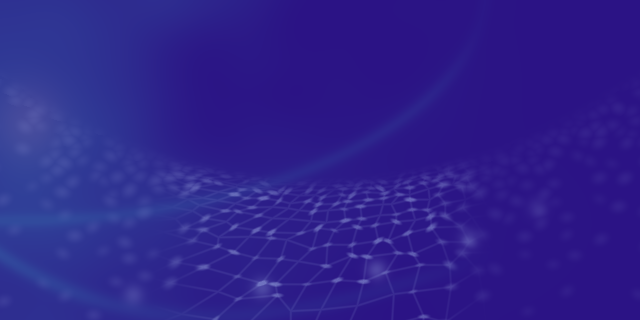
Write a Shadertoy shader that draws this background.

```glsl
// A violet-blue backdrop with hazy light on the left and two soft sweeping arcs.
// A jittered grid on a curved perspective sheet gives thin links and flat dots,
// sharp in the middle and defocused toward both sides.

vec2 hash2(vec2 p) {
    vec3 q = fract(vec3(p.xyx) * vec3(0.1031, 0.1030, 0.0973));
    q += dot(q, q.yzx + 33.33);
    return fract((q.xx + q.yz) * q.zy);
}

float gradientNoise(vec2 p) {
    vec2 i = floor(p), f = fract(p);
    vec2 w = f * f * f * (f * (f * 6.0 - 15.0) + 10.0);
    float a = dot(hash2(i) * 2.0 - 1.0, f);
    float b = dot(hash2(i + vec2(1, 0)) * 2.0 - 1.0, f - vec2(1, 0));
    float c = dot(hash2(i + vec2(0, 1)) * 2.0 - 1.0, f - vec2(0, 1));
    float d = dot(hash2(i + 1.0) * 2.0 - 1.0, f - 1.0);
    return mix(mix(a, b, w.x), mix(c, d, w.x), w.y);
}

float glow(vec2 p, vec2 center, vec2 radius) {
    vec2 q = (p - center) / radius;
    return exp(-dot(q, q));
}

float segmentDistance(vec2 p, vec2 a, vec2 b) {
    vec2 ab = b - a;
    return length(p - a - ab * clamp(dot(p - a, ab) / dot(ab, ab), 0.0, 1.0));
}

// The sheet rises toward both sides; depth is measured down from its rim.
float rimHeight(float x) {
    return 0.49 + 0.35 * (x - 1.0) * (x - 1.0);
}

vec2 toSheet(vec2 p) {
    float depth = max(rimHeight(p.x) - p.y, 0.03);
    float row = 5.5 * log(depth);
    return vec2(7.0 * (p.x - 1.0) / (depth + 0.2) + 0.4 * row, row);
}

vec2 sheetNode(vec2 cell) {
    vec2 s = cell + 0.5 + 0.6 * (hash2(cell + 71.0) - 0.5);
    float depth = exp(s.y / 5.5);
    float x = 1.0 + (s.x - 0.4 * s.y) * (depth + 0.2) / 7.0;
    return vec2(x, rimHeight(x) - depth);
}

// Returns link coverage in x and dot coverage in y.
vec2 mesh(vec2 p, float defocus, float pixel) {
    vec2 home = floor(toSheet(p)), cover = vec2(0);
    vec2 size = mix(vec2(0.014, 0.0055), vec2(0.013, 0.010), defocus);
    float soft = pixel + 0.016 * defocus;
    for (int j = -1; j <= 1; j++)
    for (int i = -1; i <= 1; i++) {
        vec2 cell = home + vec2(i, j), node = sheetNode(cell);
        vec2 rnd = hash2(cell + 19.0);
        float link = min(segmentDistance(p, node, sheetNode(cell + vec2(1, 0))),
                         segmentDistance(p, node, sheetNode(cell + vec2(0, 1))));
        cover.x = max(cover.x, 1.0 - smoothstep(0.0, 0.0015 + pixel, link));

        float angle = (rnd.x - 0.55) * 1.7;
        vec2 r = mat2(cos(angle), -sin(angle), sin(angle), cos(angle)) * (p - node);
        float scale = 0.6 + 0.45 * rnd.y;
        float d = (length(r / (size * scale)) - 1.0) * size.y * scale;
        float dot_ = 1.0 - smoothstep(-soft * 0.5, soft, d);
        cover.y = max(cover.y, dot_ * step(0.25, rnd.x) * (0.5 + 0.5 * rnd.y));
    }
    return cover;
}

void mainImage(out vec4 fragColor, in vec2 fragCoord) {
    vec2 p = fragCoord / iResolution.y;
    p.x *= 2.0 * iResolution.y / iResolution.x;
    float pixel = 1.5 / iResolution.y;

    // Hazy light, strongest at the left edge
    float haze = 0.50 * (1.0 - smoothstep(0.0, 1.15, p.x));
    haze += 0.45 * glow(p, vec2(0.10, 0.58), vec2(0.30, 0.36));
    haze += 0.22 * glow(p, vec2(0.58, 1.0), vec2(0.22, 0.13));
    haze += 0.12 * glow(p, vec2(0.85, 0.30), vec2(0.6, 0.25));
    haze -= 0.18 * glow(p, vec2(0.62, 0.70), vec2(0.22, 0.22));
    haze += 0.16 * gradientNoise(p * vec2(3.5, 4.0) + 5.0)
          * (1.0 - smoothstep(0.7, 1.7, p.x));

    // Large elliptical arc
    vec2 radii = vec2(1.47, 0.74), e = (p - vec2(0.05, 1.05)) / radii;
    float arc = (length(e) - 1.0) * length(e) / max(length(e / radii), 0.01);
    float arcFade = 1.0 - 0.75 * smoothstep(0.6, 0.95, p.y);
    haze += arcFade * (0.24 * exp(-pow(arc / 0.022, 2.0)) + 0.13 * exp(-abs(arc) / 0.07));

    // Shallow arc along the bottom
    float t = p.x - 0.66;
    float low = p.y - (0.01 + 0.36 * t * t - 0.13 * t * t * t);
    float lowFade = mix(0.40, 0.22, smoothstep(0.0, 0.6, p.x))
                  * (1.0 - smoothstep(1.2, 1.6, p.x));
    haze += lowFade * exp(-pow(low / 0.028, 2.0));

    vec3 color = mix(vec3(0.168, 0.075, 0.520), vec3(0.190, 0.270, 0.605), clamp(haze, 0.0, 1.1));
    color += vec3(0.09, 0.03, 0.01) * glow(p, vec2(0.09, 0.62), vec2(0.11, 0.12));

    // Linked dots on the sheet
    float defocus = smoothstep(0.30, 0.55, abs(p.x - 1.0));
    float depthFade = smoothstep(0.04, 0.13, rimHeight(p.x) - p.y);
    float sideFade = mix(1.0, p.x < 1.0 ? 0.38 : 0.22, defocus);
    vec2 cover = mesh(p, defocus, pixel) * depthFade;
    float light = 0.17 * cover.x * (1.0 - defocus) + 0.55 * cover.y * sideFade;

    // Defocused sparkles
    vec3 sparkles[5] = vec3[5](vec3(0.82, 0.10, 0.40), vec3(1.177, 0.156, 0.42),
        vec3(0.417, 0.078, 0.30), vec3(1.466, 0.253, 0.30), vec3(1.68, 0.35, 0.18));
    for (int i = 0; i < 5; i++)
        light += sparkles[i].z * glow(p, sparkles[i].xy, vec2(0.031));

    color = mix(color, vec3(0.50, 0.53, 0.80), clamp(light, 0.0, 0.8));
    fragColor = vec4(color, 1.0);
}
```
